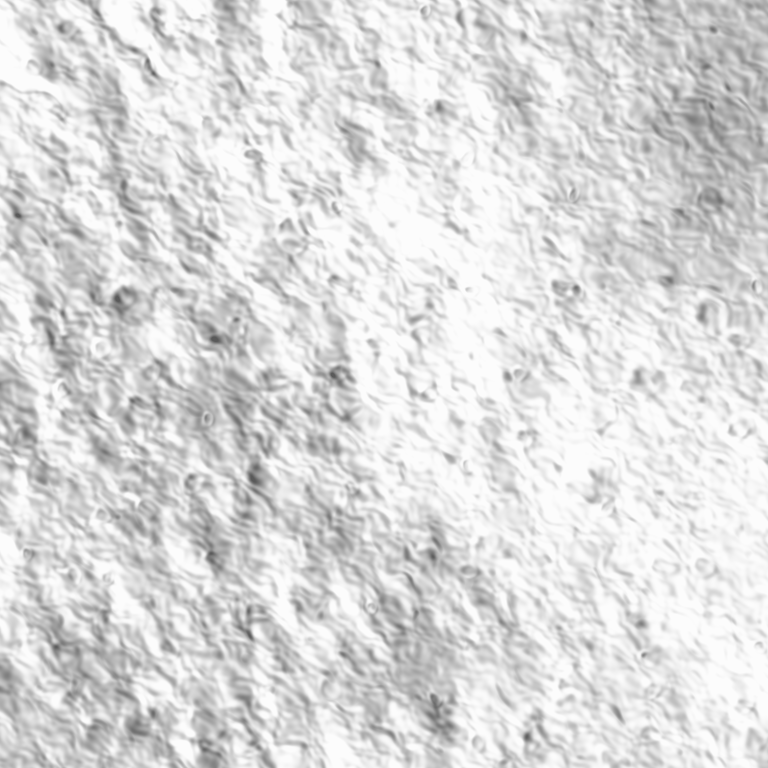
Write a WebGL 2 fragment shader that draws this texture.

```glsl
#version 300 es
precision highp float;
// Grey cratered terrain seen from above under low light from the left.
// Broad soft patches and steep streaks set the tone; slopes of slanted
// gradient noise, a few worn craters and two bright channels add the relief.

uniform vec2 u_resolution;
out vec4 fragColor;

const float TAU = 6.28318;
const vec2 LIGHT = vec2(-0.85, 0.53);

vec2 hash2(vec2 cell) {
    vec3 q = fract(cell.xyx * vec3(0.1031, 0.1030, 0.0973));
    q += dot(q, q.yzx + 33.33);
    return fract((q.xx + q.yz) * q.zy);
}

float cornerRamp(vec2 cell, vec2 offset) {
    float angle = TAU * hash2(cell).x;
    return dot(vec2(cos(angle), sin(angle)), offset);
}

float gradientNoise(vec2 p) {
    p += 300.0;
    vec2 i = floor(p), f = fract(p);
    vec2 w = f * f * f * (f * (f * 6.0 - 15.0) + 10.0);
    vec2 e = vec2(1.0, 0.0);
    float low = mix(cornerRamp(i, f), cornerRamp(i + e, f - e), w.x);
    float high = mix(cornerRamp(i + e.yx, f - e.yx), cornerRamp(i + 1.0, f - 1.0), w.x);
    return mix(low, high, w.y);
}

float fbm(vec2 p) {
    float sum = 0.0, gain = 1.0;
    for (int i = 0; i < 4; i++) {
        sum += gain * gradientNoise(p);
        p = mat2(1.6, 1.2, -1.2, 1.6) * p + 7.3;
        gain *= 0.65;
    }
    return sum;
}

// Coordinates across and along a slanted grain, stretched along it
vec2 grainFrame(vec2 p, float angle, float stretch) {
    vec2 along = vec2(cos(angle), sin(angle));
    return vec2(dot(p, vec2(-along.y, along.x)), dot(p, along) / stretch);
}

// Slope across the grain, summed over octaves from hills to grit
float relief(vec2 p, float coarse) {
    float sum = 0.0, frequency = 17.0;
    for (int i = 0; i < 4; i++) {
        float angle = -1.05 + 0.14 * float(i);
        vec2 q = grainFrame(p, angle, 1.35) * frequency + float(i) * 11.7;
        vec2 shift = vec2(0.3, 0.06);
        float slope = gradientNoise(q + shift) - gradientNoise(q - shift);
        sum += slope * (i < 2 ? 0.85 * coarse : 0.95);
        frequency *= 1.85;
    }
    return sum;
}

float blob(vec2 p, vec2 center, vec2 size) {
    vec2 q = (p - center) / size;
    return exp(-dot(q, q));
}

float ring(float d, float radius, float width) {
    float x = (d - radius) / width;
    return exp(-x * x);
}

// Shaded bowl: dim floor, shadowed inner wall, lit outer rim
float crater(vec2 offset, float radius, float floorTone) {
    float d = length(offset) / radius;
    float facing = dot(offset, LIGHT) / (length(offset) + 0.2 * radius);
    float walls = ring(d, 1.25, 0.35) - ring(d, 0.65, 0.35);
    return 0.16 * facing * walls - floorTone * (1.0 - smoothstep(0.55, 1.1, d));
}

float scatteredCraters(vec2 p, float cells, float chance) {
    vec2 q = p * cells, home = floor(q);
    float sum = 0.0;
    for (int y = -1; y <= 1; y++)
    for (int x = -1; x <= 1; x++) {
        vec2 cell = home + vec2(x, y);
        vec2 pick = hash2(cell + cells + 20.0);
        vec2 center = cell + 0.2 + 0.6 * hash2(cell + 91.0);
        float radius = mix(0.12, 0.24, pick.y);
        if (pick.x < chance) sum += crater(q - center, radius, 0.12);
    }
    return sum;
}

// Bright tapering channel with a thin shadow along its lower side
float channel(vec2 p, vec2 a, vec2 b, float width) {
    vec2 along = normalize(b - a);
    float t = dot(p - a, along) / length(b - a);
    float side = dot(p - a, vec2(-along.y, along.x)) + 0.006 * sin(TAU * t);
    float w = width * mix(1.1, 0.45, clamp(t, 0.0, 1.0));
    float ends = smoothstep(-0.1, 0.0, t) * (1.0 - smoothstep(0.8, 1.05, t));
    return ends * (0.35 * ring(side, 0.0, w) - 0.2 * ring(side, -1.8 * w, 0.5 * w));
}

// Broad light and dark regions
float regions(vec2 p) {
    float tone = 0.895;
    tone -= 0.17 * blob(p, vec2(0.98, 0.88), vec2(0.2, 0.3));
    tone += 0.13 * blob(p, vec2(0.56, 0.62), vec2(0.15, 0.26));
    tone += 0.14 * blob(p, vec2(0.86, 0.38), vec2(0.17, 0.16));
    tone += 0.22 * blob(p, vec2(0.97, 0.13), vec2(0.1, 0.08));
    tone -= 0.10 * blob(p, vec2(0.07, 0.60), vec2(0.08, 0.2));
    tone -= 0.13 * blob(p, vec2(0.30, 0.40), vec2(0.18, 0.18));
    tone -= 0.12 * blob(p, vec2(0.53, 0.16), vec2(0.11, 0.15));
    return tone - 0.11 * blob(p, vec2(0.12, 0.07), vec2(0.16, 0.1));
}

void main() {
    vec2 p = gl_FragCoord.xy / u_resolution.y;
    float west = 1.0 - smoothstep(0.45, 0.8, p.x);
    vec2 wobble = vec2(gradientNoise(p * 29.0), gradientNoise(p * 29.0 + 31.0));
    vec2 warped = p + 0.009 * wobble;

    float tone = regions(warped) + 0.13 * fbm(grainFrame(p, -1.2, 1.3) * 10.0);
    tone += mix(0.05, 0.18, west) * gradientNoise(grainFrame(warped, -1.42, 3.5) * 17.0);
    float patchy = 1.0 + 0.7 * gradientNoise(p * 13.0 + 5.0);
    tone += patchy * mix(0.16, 0.2, west) * relief(warped, mix(0.55, 1.0, west));
    float specks = gradientNoise(grainFrame(warped, -0.8, 1.5) * 55.0);
    tone -= 0.25 * smoothstep(0.28, 0.65, specks);

    // Scattered worn craters, two larger ones, then the channels
    tone += scatteredCraters(warped, 9.0, 0.2) + 0.8 * scatteredCraters(warped, 17.0, 0.2);
    tone += crater(warped - vec2(0.213, 0.04), 0.047, 0.06);
    tone += 0.7 * crater(warped - vec2(0.787, 0.365), 0.031, 0.32);
    tone += channel(warped, vec2(0.14, 1.01), vec2(0.22, 0.89), 0.012);
    tone += channel(warped, vec2(-0.01, 0.92), vec2(0.085, 0.87), 0.009);

    // Soft shoulder into white
    float knee = max(0.1 - abs(tone - 0.99), 0.0);
    tone = min(tone, 0.99) - knee * knee * 2.5;
    fragColor = vec4(vec3(max(tone, 0.35)), 1.0);
}
```
